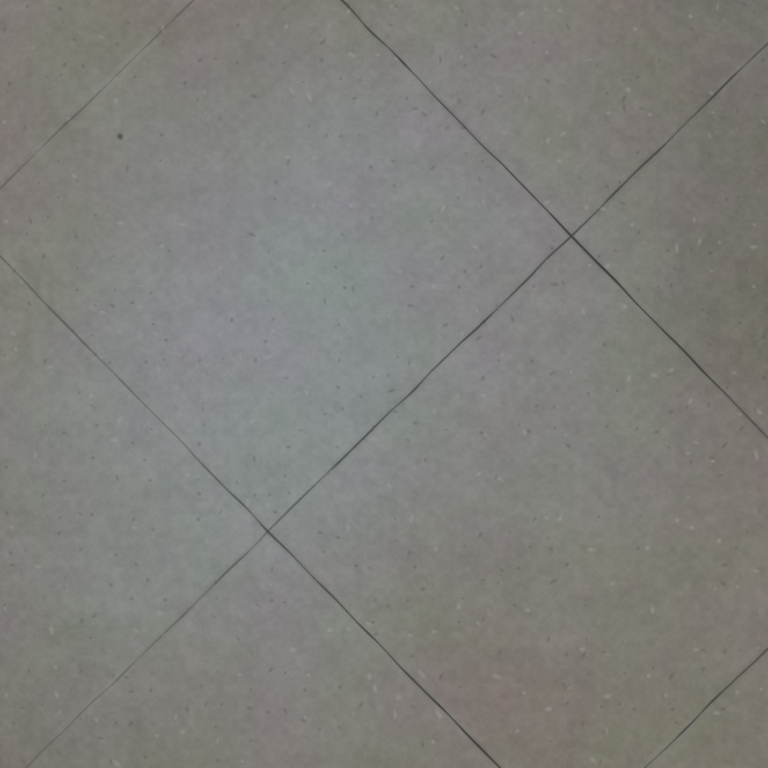
Give the GLSL for this texture, as a Shadertoy shader.

```glsl
const vec2 TILE_SIZE = vec2(0.5505, 0.563);
const vec2 JOINT_CROSSING = vec2(0.7435, 0.693);
const float TILE_ANGLE = 0.7732;
const float JOINT_HALF_WIDTH = 0.0013;

const vec3 WARM_STONE = vec3(0.485, 0.466, 0.432);
const vec3 COOL_STONE = vec3(0.530, 0.548, 0.553);
const vec3 JOINT_COLOR = vec3(0.25, 0.26, 0.25);
const vec3 LIP_COLOR = vec3(0.62, 0.63, 0.61);
const vec3 SPECK_COLOR = vec3(0.30, 0.29, 0.28);

float hash(vec2 p) {
    return fract(sin(dot(p, vec2(127.1, 311.7))) * 43758.5453);
}

float noise(vec2 p) {
    vec2 cell = floor(p), f = fract(p);
    f = f * f * (3.0 - 2.0 * f);
    float low = mix(hash(cell), hash(cell + vec2(1, 0)), f.x);
    float high = mix(hash(cell + vec2(0, 1)), hash(cell + vec2(1, 1)), f.x);
    return mix(low, high, f.y);
}

// Layered noise centred on zero
float fbm(vec2 p, int octaves) {
    float sum = 0.0, amplitude = 0.5;
    for (int i = 0; i < octaves; i++) {
        sum += amplitude * (noise(p) - 0.5);
        p = mat2(1.6, 1.2, -1.2, 1.6) * p + 17.3;
        amplitude *= 0.5;
    }
    return sum;
}

vec2 rotate(vec2 p, float angle) {
    float c = cos(angle), s = sin(angle);
    return vec2(c * p.x + s * p.y, c * p.y - s * p.x);
}

float stroke(float dist, float halfWidth, float soft) {
    return 1.0 - smoothstep(halfWidth - soft, halfWidth + soft, dist);
}

// Sparse elongated marks, one candidate per grid cell
float flecks(vec2 p, float grid, float density, float size, float soft, float seed) {
    float mask = 0.0;
    vec2 cell = floor(p * grid);
    for (int y = -1; y <= 1; y++)
    for (int x = -1; x <= 1; x++) {
        vec2 id = cell + vec2(x, y);
        float present = step(hash(id + seed), density);
        vec2 centre = id + 0.2 + 0.6 * vec2(hash(id + seed + 3.1), hash(id + seed + 7.7));
        vec2 d = rotate(p - centre / grid, 6.283 * hash(id + seed + 5.3));
        d.x *= mix(0.4, 1.0, hash(id + seed + 9.2));
        float radius = size * mix(0.5, 1.0, hash(id + seed + 11.9));
        mask = max(mask, present * stroke(length(d), radius, soft));
    }
    return mask;
}

// Large cool area over warm stone, with mottling and grain
vec3 stone(vec2 uv, vec2 tileId) {
    vec2 d = rotate(uv - vec2(0.40, 0.56), TILE_ANGLE);
    float cool = exp(-dot(d * d, vec2(3.2, 7.5)));
    cool += 0.55 * fbm(uv * 5.0, 4) + 0.10 * (hash(tileId + 4.0) - 0.5);
    vec3 color = mix(WARM_STONE, COOL_STONE, clamp(cool, -0.15, 1.05));

    float hue = fbm(uv * 11.0 + 31.0, 3);
    color += hue * vec3(-0.025, 0.025, -0.035);
    color += 0.035 * fbm(uv * 28.0 + 9.0, 3);
    color += 0.055 * fbm(uv * 105.0, 3);
    color += 0.018 * (noise(uv * 250.0) - 0.5);

    float rightShade = smoothstep(0.72, 1.0, uv.x) * smoothstep(0.3, 0.65, uv.y);
    float cornerShade = smoothstep(0.5, 0.0, uv.x + uv.y);
    return color - 0.045 * rightShade - 0.02 * cornerShade;
}

// Uneven dark joint with a broken pale lip
vec3 addJoint(vec3 color, float dist, float along, float strength, float soft, float seed) {
    float wear = noise(vec2(along * 38.0, seed));
    float width = JOINT_HALF_WIDTH * mix(0.75, 1.25, wear);
    dist = abs(dist + 0.0022 * (noise(vec2(along * 24.0, seed + 5.0)) - 0.5));
    float lip = stroke(dist, 0.005, 0.005) * smoothstep(0.35, 0.9, noise(vec2(along * 17.0, seed + 9.0)));
    color = mix(color, LIP_COLOR, 0.24 * lip);
    color *= 1.0 - 0.07 * strength * stroke(dist, 0.004, 0.004);
    return mix(color, JOINT_COLOR, strength * mix(0.55, 1.0, wear) * stroke(dist, width, soft));
}

void mainImage(out vec4 fragColor, in vec2 fragCoord) {
    vec2 uv = fragCoord / iResolution.xy;
    float soft = max(0.75 / iResolution.y, 0.0009);

    // Tile grid
    vec2 p = rotate(uv - JOINT_CROSSING, TILE_ANGLE);
    vec2 grid = p / TILE_SIZE;
    vec2 nearest = floor(grid + 0.5);
    vec2 jointDist = (grid - nearest) * TILE_SIZE;
    vec3 color = stone(uv, floor(grid));

    // Surface marks
    color = mix(color, LIP_COLOR, 0.38 * flecks(uv, 36.0, 0.16, 0.0028, 0.0016, 2.0));
    color = mix(color, SPECK_COLOR, 0.28 * flecks(uv, 44.0, 0.22, 0.0022, 0.0016, 23.0));
    color = mix(color, SPECK_COLOR, 0.75 * flecks(uv, 9.0, 0.04, 0.0050, 0.0020, 41.0));

    // Joints fade towards the left
    float strength = mix(0.38, 0.85, smoothstep(0.1, 0.65, uv.x));
    color = addJoint(color, jointDist.y, p.x, 0.9 * strength, soft, nearest.y + 13.0);
    color = addJoint(color, jointDist.x, p.y, strength + 0.1, soft, nearest.x + 47.0);

    fragColor = vec4(clamp(color, 0.0, 1.0), 1.0);
}
```
